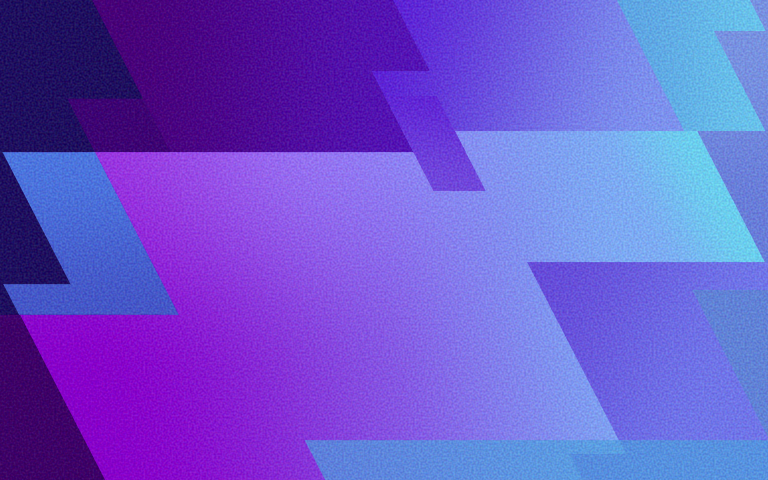
A Shadertoy shader for this background:

```glsl
// Slanted, interlocking ribbons running from navy and purple to lilac and cyan.
// Every panel is a box in sheared coordinates, filled with a soft gradient;
// fine gradient noise lays a coloured grain over the whole canvas.

const float SLANT = 0.515;

vec2 hashDirection(vec2 cell) {
    vec3 h = fract(cell.xyx * vec3(0.1031, 0.1030, 0.0973));
    h += dot(h, h.yzx + 33.33);
    float angle = 6.2832 * fract((h.x + h.y) * h.z);
    return vec2(cos(angle), sin(angle));
}

float gradientNoise(vec2 p) {
    vec2 i = floor(p), f = fract(p);
    vec2 u = f * f * (3.0 - 2.0 * f);
    vec2 e = vec2(1.0, 0.0);
    float low = mix(dot(hashDirection(i), f),
                    dot(hashDirection(i + e), f - e), u.x);
    float high = mix(dot(hashDirection(i + e.yx), f - e.yx),
                     dot(hashDirection(i + 1.0), f - 1.0), u.x);
    return mix(low, high, u.y);
}

// Coverage of a slanted panel: q = (sheared x, depth from the top)
float panel(vec2 q, float left, float right, float top, float bottom) {
    float side = max(left - q.x, q.x - right) / length(vec2(1.0, SLANT));
    float dist = max(side, max(top - q.y, q.y - bottom));
    return clamp(0.5 - dist * iResolution.y, 0.0, 1.0);
}

vec3 ribbonColor(vec2 p, float shear) {
    float t = p.x - 0.2 * p.y;
    vec3 c = mix(vec3(0.53, 0.0, 0.79), vec3(0.52, 0.41, 0.91), smoothstep(0.0, 0.9, t));
    c = mix(c, vec3(0.49, 0.67, 0.95), smoothstep(0.65, 1.25, t));
    c = mix(c, vec3(0.42, 0.81, 0.93), smoothstep(1.08, 1.31, shear));
    // Pale light along the upper left
    float light = (1.0 - smoothstep(0.28, 0.8, p.y)) * (1.0 - smoothstep(0.5, 1.2, p.x));
    return c + light * vec3(0.07, 0.18, 0.08);
}

void mainImage(out vec4 fragColor, in vec2 fragCoord) {
    // Height spans 0..1; p.y is depth measured down from the top
    vec2 p = fragCoord / iResolution.y;
    p.x *= 1.6 * iResolution.y / iResolution.x;
    p.y = 1.0 - p.y;
    vec2 q = vec2(p.x - SLANT * p.y, p.y);

    // Violet backdrop, upper and lower right
    vec3 upper = mix(vec3(0.36, 0.12, 0.83), vec3(0.49, 0.57, 0.93),
                     smoothstep(0.75, 1.45, p.x + 0.25 * p.y));
    vec3 lower = mix(vec3(0.40, 0.30, 0.85), vec3(0.44, 0.46, 0.91),
                     smoothstep(1.1, 1.6, p.x + 0.4 * (p.y - 0.6)));
    vec3 color = mix(upper, lower, panel(q, 0.7, 9.0, 0.5, 2.0));

    // Deep purple and navy, left
    vec3 purple = mix(vec3(0.28, 0.0, 0.47), vec3(0.33, 0.08, 0.71),
                      smoothstep(0.2, 0.9, p.x));
    float purpleArea = max(panel(q, -9.0, 0.819, -1.0, 0.148),
                           panel(q, -9.0, 0.698, -1.0, 0.317));
    purpleArea = max(purpleArea, panel(q, -9.0, 0.0, 0.3, 2.0));
    color = mix(color, purple * mix(1.0, 0.86, smoothstep(0.6, 0.7, p.y)), purpleArea);
    float navyArea = max(panel(q, -9.0, 0.192, -1.0, 0.206),
                         panel(q, -9.0, 0.035, -1.0, 0.317));
    navyArea = max(navyArea, panel(q, -9.0, -0.15, 0.3, 0.656));
    color = mix(color, vec3(0.12, 0.06, 0.37), navyArea);
    color = mix(color, vec3(0.24, 0.01, 0.45), panel(q, 0.035, 0.192, 0.206, 0.317));

    // Cyan and slate panels, upper right
    vec3 cyan = mix(vec3(0.37, 0.65, 0.89), vec3(0.41, 0.76, 0.92),
                    smoothstep(1.3, 1.6, p.x));
    color = mix(color, cyan, panel(q, 1.285, 1.5625, -1.0, 0.273));
    vec3 slate = mix(vec3(0.47, 0.57, 0.88), vec3(0.41, 0.49, 0.85), smoothstep(0.1, 0.45, p.y));
    float slateArea = max(panel(q, 1.454, 9.0, 0.0646, 0.273),
                          panel(q, 1.5625, 9.0, -1.0, 0.2));
    slateArea = max(slateArea, panel(q, 1.312, 9.0, 0.273, 0.546));
    color = mix(color, slate, slateArea);
    color = mix(color, vec3(0.38, 0.51, 0.84), panel(q, 1.131, 9.0, 0.604, 2.0));

    // Blue hook, left
    vec3 blue = mix(vec3(0.30, 0.46, 0.87), vec3(0.27, 0.34, 0.78),
                    smoothstep(0.32, 0.66, p.y));
    float hook = max(panel(q, -0.158, 0.035, 0.317, 0.656),
                     panel(q, -0.298, 0.035, 0.592, 0.656));
    color = mix(color, blue, hook);

    // Bright stepped ribbon with its violet notch
    float ribbon = max(panel(q, 0.035, 1.312, 0.317, 0.546),
                       panel(q, 0.807, 1.312, 0.273, 0.546));
    ribbon = max(ribbon, panel(q, 0.035, 0.817, 0.317, 0.946));
    ribbon = max(ribbon, panel(q, -0.296, 0.675, 0.656, 2.0));
    color = mix(color, ribbonColor(p, q.x), ribbon);
    vec3 notch = mix(vec3(0.37, 0.13, 0.83), vec3(0.44, 0.28, 0.86),
                     smoothstep(0.15, 0.4, p.y));
    color = mix(color, notch, panel(q, 0.698, 0.807, 0.2, 0.398));

    // Translucent teal strip along the bottom
    color = mix(color, vec3(0.30, 0.62, 0.86), 0.7 * panel(q, 0.1625, 9.0, 0.917, 2.0));

    // Coloured grain
    vec2 g = p * 237.0;
    vec3 grain = vec3(gradientNoise(g), gradientNoise(g + 371.3), gradientNoise(g + 719.7));
    color += 0.13 * mix(grain, vec3(grain.y), 0.4);
    fragColor = vec4(clamp(color, 0.0, 1.0), 1.0);
}
```
